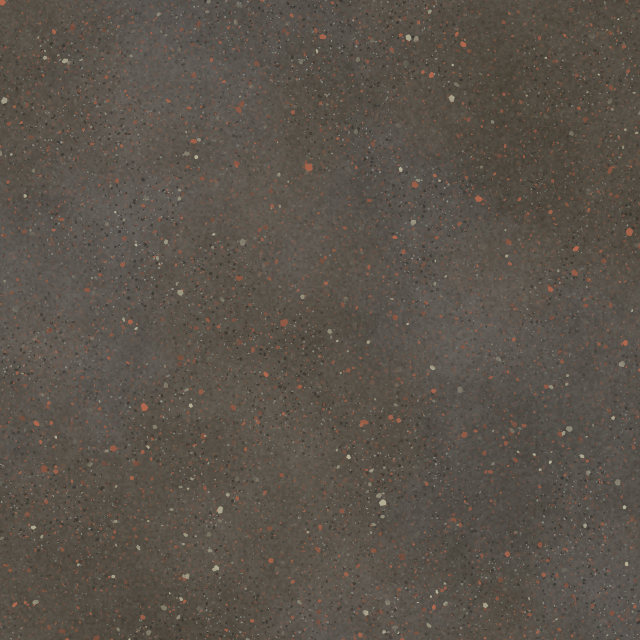
Write a Shadertoy shader that draws this texture.

```glsl
// Dark terrazzo stone: a mottled brown-grey ground with fine grain, scattered with
// terracotta chips, cream flakes, pale specks and dark pits. The ground is layered
// value noise; every chip is a small random polygon placed in a jittered cell grid.

#define GROUND_DARK  vec3(0.285, 0.265, 0.230)
#define GROUND_LIGHT vec3(0.395, 0.370, 0.340)
#define COOL_TINT    vec3(-0.010, 0.000, 0.018)
#define TERRACOTTA   vec3(0.610, 0.355, 0.265)
#define CREAM        vec3(0.640, 0.620, 0.530)
#define PALE_GREY    vec3(0.550, 0.560, 0.530)
#define PIT          vec3(0.170, 0.160, 0.145)
#define GRAIN        0.075
#define SOFTNESS     0.0010

// Integer hash giving three values in 0..1
vec3 hash3(vec2 cell, float seed) {
    uvec3 v = uvec3(ivec3(ivec2(cell), int(seed)) + 4096);
    v = v * 1664525u + 1013904223u;
    v.x += v.y * v.z; v.y += v.z * v.x; v.z += v.x * v.y;
    v ^= v >> 16u;
    v.x += v.y * v.z; v.y += v.z * v.x; v.z += v.x * v.y;
    return vec3(v >> 8u) / 16777216.0;
}

float noise(vec2 p, float seed) {
    vec2 i = floor(p), f = fract(p);
    f = f * f * (3.0 - 2.0 * f);
    float low = mix(hash3(i, seed).x, hash3(i + vec2(1, 0), seed).x, f.x);
    float high = mix(hash3(i + vec2(0, 1), seed).x, hash3(i + vec2(1, 1), seed).x, f.x);
    return mix(low, high, f.y);
}

float fbm(vec2 p, float seed) {
    float sum = 0.0, weight = 0.5;
    for (int octave = 0; octave < 5; octave++) {
        sum += weight * noise(p, seed + float(octave));
        p = mat2(1.6, 1.2, -1.2, 1.6) * p + 3.7;
        weight *= 0.5;
    }
    return sum / 0.97;
}

// Signed distance to an irregular, slightly stretched pentagon
float chipDistance(vec2 q, float radius, vec2 cell, float seed) {
    vec3 rnd = hash3(cell, seed + 50.0);
    float turn = rnd.x * 6.2832;
    q = mat2(cos(turn), sin(turn), -sin(turn), cos(turn)) * q;
    q.y *= 1.0 + 0.7 * rnd.y;
    float d = -radius;
    for (int side = 0; side < 5; side++) {
        float angle = 1.2566 * float(side) + 0.5 * rnd.z;
        float reach = 0.7 + 0.45 * hash3(cell, seed + 60.0 + float(side)).x;
        d = max(d, dot(q, vec2(cos(angle), sin(angle))) - radius * reach);
    }
    return max(d, length(q) - radius * 1.1);
}

// Coverage (x) and random shade (y) of one scatter of chips
vec2 chips(vec2 uv, float cells, float share, vec2 radii, float soft, float seed) {
    vec2 home = floor(uv * cells), result = vec2(0.0, 0.5);
    float edge = max(soft, 0.6 / iResolution.y);
    for (int y = -1; y <= 1; y++)
    for (int x = -1; x <= 1; x++) {
        vec2 cell = home + vec2(x, y);
        vec3 place = hash3(cell, seed), kind = hash3(cell, seed + 20.0);
        vec2 q = uv - (cell + place.xy) / cells;
        float radius = mix(radii.x, radii.y, kind.x * kind.x);
        if (place.z > share || length(q) > radius * 1.5 + edge) continue;
        float cover = 1.0 - smoothstep(-edge, edge, chipDistance(q, radius, cell, seed));
        if (cover > result.x) result = vec2(cover, kind.y);
    }
    return result;
}

void paint(inout vec3 color, vec3 tint, vec2 chip, float opacity) {
    color = mix(color, tint * (0.85 + 0.3 * chip.y), chip.x * opacity * (0.6 + 0.4 * chip.y));
}

void mainImage(out vec4 fragColor, in vec2 fragCoord) {
    vec2 uv = fragCoord / iResolution.y;

    // Cloudy ground with warm and cool areas
    float cloud = fbm(uv * 4.0, 1.0);
    float cool = smoothstep(0.3, 0.7, fbm(uv * 3.0 + 7.0, 11.0));
    float tone = 0.5 + 1.1 * (cloud - 0.5) + 0.35 * (fbm(uv * 28.0, 21.0) - 0.5);
    vec3 color = mix(GROUND_DARK, GROUND_LIGHT, clamp(tone + 0.2 * (cool - 0.5), 0.0, 1.0));
    color += COOL_TINT * (cool - 0.4);

    // Fine mineral grain
    float grain = 0.6 * noise(uv * 230.0, 31.0) + 0.4 * noise(uv * 430.0, 32.0) - 0.5;
    color += GRAIN * grain;

    // Pits and pale specks gather in loose patches
    float patches = smoothstep(0.3, 0.68, fbm(uv * 9.0, 41.0));
    paint(color, PIT, chips(uv, 120.0, 0.38, vec2(0.0012, 0.0030), SOFTNESS, 100.0), 0.25 + 0.45 * patches);
    paint(color, PALE_GREY, chips(uv, 150.0, 0.30, vec2(0.0008, 0.0019), SOFTNESS, 200.0), 0.25 + 0.6 * patches);

    // Terracotta: faint stains, crumbs, chips and a few large pieces
    paint(color, TERRACOTTA, chips(uv, 90.0, 0.32, vec2(0.0020, 0.0042), 0.0022, 300.0), 0.24);
    paint(color, TERRACOTTA, chips(uv, 120.0, 0.24, vec2(0.0010, 0.0022), SOFTNESS, 400.0), 0.75);
    paint(color, TERRACOTTA, chips(uv, 52.0, 0.28, vec2(0.0017, 0.0042), SOFTNESS, 500.0), 0.85);
    paint(color, TERRACOTTA, chips(uv, 18.0, 0.20, vec2(0.0040, 0.0066), SOFTNESS, 600.0), 1.0);

    // Cream flakes in small groups
    float groups = smoothstep(0.45, 0.62, noise(uv * 24.0, 51.0));
    paint(color, CREAM, chips(uv, 62.0, 0.16, vec2(0.0018, 0.0054), SOFTNESS, 700.0), 0.15 + 0.8 * groups);

    fragColor = vec4(clamp(color, 0.0, 1.0), 1.0);
}
```
